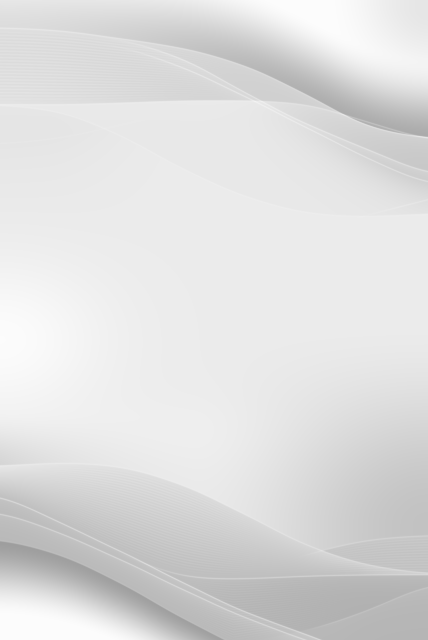
Give the GLSL for this background, as a WebGL 1 fragment shader.

```glsl
precision highp float;
// Pale grey backdrop with translucent silk veils sweeping across top and bottom.
// Each veil edge is a smooth height curve; tones are layered downwards between
// the edges, then fine threads and bright edge strokes are added on top.

uniform vec2 u_resolution;

#define PAPER 0.922          // tone of the open middle
#define WHITE 0.99           // tone of the bright corners
#define STROKE_WIDTH 0.0013  // half width of an edge line
#define VEIL_DEPTH 0.022     // reach of the sheen below an edge
#define THREAD_GAIN 0.011    // contrast of the woven threads
#define SMOOTHING 1.4        // higher follows the curve knots more tightly

// Smooth curve through eight evenly spaced heights, measured from the top.
float curve(float x, vec4 a, vec4 b) {
  vec4 u = 7.0 * x - vec4(0.0, 1.0, 2.0, 3.0);
  vec4 v = u - 4.0;
  u = exp(-SMOOTHING * u * u);
  v = exp(-SMOOTHING * v * v);
  return (dot(a, u) + dot(b, v)) / dot(u + v, vec4(1.0));
}

// Antialiased mask of everything below an edge.
float below(float d, float edge) {
  float px = 1.0 / u_resolution.y;
  return smoothstep(-px, px, d - edge);
}

// Thin bright line with a soft sheen on its lower side.
float stroke(float d, float edge, float sheen) {
  float s = d - edge;
  float w = max(STROKE_WIDTH, 0.7 / u_resolution.y);
  return exp(-s * s / (w * w)) + sheen * below(d, edge) * exp(-max(s, 0.0) / VEIL_DEPTH);
}

// Threads interpolated between two edges, faded where too fine to resolve.
float threads(float d, float top, float bottom, float count) {
  float span = max(bottom - top, 0.001);
  float t = (d - top) / span;
  float inside = smoothstep(0.0, 0.1, t) * (1.0 - smoothstep(0.85, 1.0, t));
  float pitch = span * u_resolution.y / count;
  return THREAD_GAIN * inside * smoothstep(1.5, 3.0, pitch) * sin(6.2832 * count * t);
}

float gauss(vec2 p, vec2 center, vec2 size) {
  vec2 q = (p - center) / size;
  return exp(-dot(q, q));
}

// Open middle: glow on the left, shade gathering at the lower right.
float middleTone(vec2 p) {
  float tone = PAPER + 0.065 * gauss(p, vec2(0.0, 0.53), vec2(0.24, 0.12));
  tone += 0.018 * gauss(p, vec2(0.4, 0.70), vec2(0.3, 0.07));
  tone -= 0.10 * exp(-p.x / 0.22) * smoothstep(0.64, 0.74, p.y);
  return tone - 0.16 * smoothstep(0.45, 1.0, p.x) * smoothstep(0.5, 0.82, p.y);
}

void main() {
  vec2 p = gl_FragCoord.xy / u_resolution;
  p.y = 1.0 - p.y;
  float x = p.x, d = p.y;

  // Upper veil edges
  float crest = curve(x, vec4(0.043, 0.047, 0.061, 0.074), vec4(0.100, 0.146, 0.202, 0.218));
  float band = curve(x, vec4(0.163, 0.164, 0.161, 0.157), vec4(0.157, 0.160, 0.190, 0.222));
  float ribbonA = curve(x, vec4(0.052, 0.057, 0.072, 0.104), vec4(0.150, 0.199, 0.247, 0.293));
  float ribbonB = curve(x, vec4(0.047, 0.049, 0.061, 0.089), vec4(0.145, 0.195, 0.232, 0.277));
  float drape = curve(x, vec4(0.163, 0.172, 0.211, 0.266), vec4(0.309, 0.335, 0.340, 0.333));
  float lobe = curve(x, vec4(0.226, 0.217, 0.195, 0.172), vec4(0.155, 0.150, 0.150, 0.150));
  float tail = 0.312 + 0.17 * (1.0 - x);

  // Lower veil edges
  float swell = curve(x, vec4(0.729, 0.722, 0.727, 0.756), vec4(0.803, 0.854, 0.885, 0.898));
  float fold = curve(x, vec4(0.768, 0.820, 0.868, 0.905), vec4(0.905, 0.900, 0.898, 0.898));
  float sashA = curve(x, vec4(0.768, 0.818, 0.862, 0.911), vec4(0.958, 0.990, 1.030, 1.055));
  float sashB = curve(x, vec4(0.796, 0.833, 0.875, 0.922), vec4(0.966, 1.000, 1.035, 1.070));
  float hem = curve(x, vec4(0.840, 0.865, 0.911, 0.968), vec4(1.015, 1.060, 1.100, 1.140));
  float wing = curve(x, vec4(0.950, 0.940, 0.920, 0.910), vec4(0.898, 0.866, 0.842, 0.836));
  float skirt = curve(x, vec4(1.100, 1.080, 1.050, 1.020), vec4(1.003, 0.987, 0.957, 0.908));

  // Bright corner with a shadow resting on the crest
  float shadow = mix(0.86, 0.66, smoothstep(0.0, 0.9, x));
  float tone = mix(shadow, WHITE, smoothstep(-0.01, 0.125, crest - d));
  tone -= 0.09 * smoothstep(0.75, 1.0, x) * smoothstep(0.06, 0.2, crest - d);

  // Upper sheets
  float sheet = mix(0.87, 0.80, smoothstep(0.0, 0.75, x)) + 0.25 * (d - 0.10) * (1.0 - x);
  tone = mix(tone, sheet, below(d, crest));
  float shade = smoothstep(0.42, 1.0, x) * exp(-max(d - ribbonA, 0.0) / 0.03);
  tone = mix(tone, 0.91 - 0.13 * shade, below(d, max(band, crest)));
  float middle = middleTone(p) - 0.025 * exp(-max(d - lobe, 0.0) / 0.08) * (1.0 - smoothstep(0.1, 0.5, x));
  tone = mix(tone, middle, below(d, drape));

  // Lower sheets
  tone = mix(tone, 0.765, below(d, wing));
  float fall = clamp((d - swell) / max(fold - swell, 0.02), 0.0, 1.0);
  tone = mix(tone, mix(mix(0.90, 0.80, x), 0.745, fall), below(d, swell));
  tone = mix(tone, mix(0.73, 0.69, smoothstep(0.3, 0.9, x)), below(d, fold));
  tone = mix(tone, 0.72, below(d, sashA));
  tone += 0.02 * below(d, skirt) * smoothstep(0.55, 0.75, x);
  float spill = smoothstep(-0.01, 0.12 - 0.08 * x, d - hem);
  tone = mix(tone, mix(0.60, WHITE, spill), below(d, hem));

  // Woven threads
  tone += threads(d, crest, band, 24.0) + threads(d, swell, fold, 32.0);
  tone += threads(d, fold, min(skirt, hem), 26.0) + threads(d, wing, fold, 14.0);

  // Edge lines and sheen
  float right = smoothstep(0.25, 0.5, x), left = 1.0 - smoothstep(0.15, 0.4, x);
  float light = stroke(d, crest, 0.5) + 0.8 * stroke(d, band, 0.3) + 0.5 * stroke(d, drape, 0.0);
  light += smoothstep(0.2, 0.45, x) * (stroke(d, ribbonA, 0.2) + stroke(d, ribbonB, 0.7));
  light += 0.3 * left * stroke(d, lobe, 0.0) + 0.7 * smoothstep(0.82, 0.95, x) * stroke(d, tail, 0.0);
  light += 0.8 * stroke(d, swell, 0.3) + right * stroke(d, fold, 0.4);
  light += 1.2 * stroke(d, sashA, 0.5) + stroke(d, sashB, 0.3) + 0.5 * stroke(d, hem, 0.0);
  light += smoothstep(0.68, 0.8, x) * (0.7 * stroke(d, wing, 0.4) + 0.5 * stroke(d, skirt, 0.3));
  tone += light * 0.26 * (1.0 - clamp(tone, 0.0, 1.0));

  gl_FragColor = vec4(vec3(clamp(tone, 0.0, 1.0)), 1.0);
}
```
